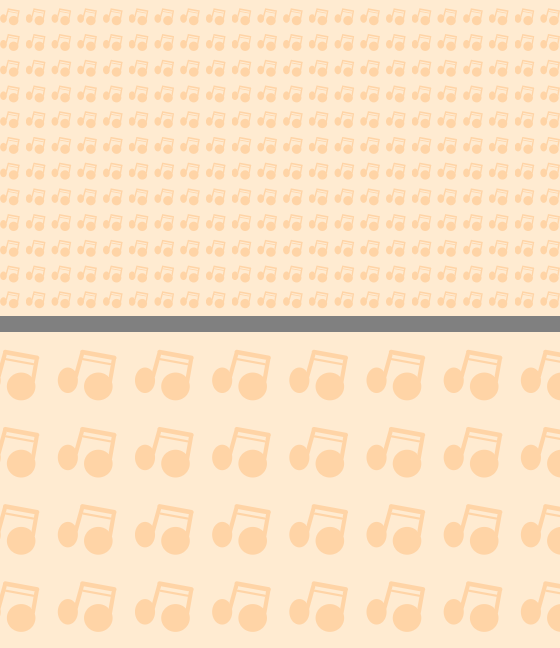
Top: the whole. Bottom: its middle third, enlarged.
This pattern is drawn by a WebGL 2 fragment shader. Its source:

```glsl
#version 300 es
precision highp float;
// Wallpaper of small tilted beamed eighth notes in peach on cream.

uniform vec2 u_resolution;
out vec4 fragColor;

const vec3 CREAM = vec3(1.00, 0.92, 0.82);
const vec3 PEACH = vec3(1.00, 0.83, 0.65);

// Tile size as a share of the canvas height; about 21.8 across, 12.3 down.
const float TILE = 0.08141;

// Note shape in tile units, measured from the top left of the tile.
const vec2 LEFT_HEAD = vec2(0.135, 0.72);
const vec2 LEFT_RADII = vec2(0.130, 0.165);
const vec2 RIGHT_HEAD = vec2(0.530, 0.80);
const vec2 RIGHT_RADII = vec2(0.185, 0.180);
const vec2 LEFT_STEM_FOOT = vec2(0.235, 0.68);
const vec2 BEAM_START = vec2(0.325, 0.355);
const vec2 BEAM_END = vec2(0.735, 0.430);
const vec2 RIGHT_STEM_FOOT = vec2(0.680, 0.74);
const vec2 LOWER_BEAM_SHIFT = vec2(-0.018, 0.087);
const float STEM_HALF = 0.027;
const float BEAM_HALF = 0.030;
const float LOWER_BEAM_HALF = 0.014;

float segment(vec2 p, vec2 a, vec2 b, float halfWidth) {
    vec2 ab = b - a;
    float t = clamp(dot(p - a, ab) / dot(ab, ab), 0.0, 1.0);
    return length(p - a - ab * t) - halfWidth;
}

// Approximate distance to an ellipse centred on the origin.
float ellipse(vec2 p, vec2 radii) {
    float k = length(p / radii);
    float slope = length(p / (radii * radii));
    return k * (k - 1.0) / max(slope, 1e-4);
}

float beamedNote(vec2 p) {
    // Heads
    float d = ellipse(p - LEFT_HEAD, LEFT_RADII);
    d = min(d, ellipse(p - RIGHT_HEAD, RIGHT_RADII));
    // Stems
    d = min(d, segment(p, LEFT_STEM_FOOT, BEAM_START, STEM_HALF));
    d = min(d, segment(p, RIGHT_STEM_FOOT, BEAM_END, STEM_HALF));
    // Thick upper beam and thin lower beam
    d = min(d, segment(p, BEAM_START, BEAM_END, BEAM_HALF));
    return min(d, segment(p, BEAM_START + LOWER_BEAM_SHIFT,
                          BEAM_END + LOWER_BEAM_SHIFT, LOWER_BEAM_HALF));
}

void main() {
    // Tiles are counted from the top left corner.
    vec2 fromTop = vec2(gl_FragCoord.x, u_resolution.y - gl_FragCoord.y);
    vec2 local = fract(fromTop / (u_resolution.y * TILE));

    // One pixel in tile units sets the edge softness.
    float pixel = 1.0 / (u_resolution.y * TILE);
    float ink = clamp(0.5 - beamedNote(local) / pixel, 0.0, 1.0);
    fragColor = vec4(mix(CREAM, PEACH, ink), 1.0);
}
```
